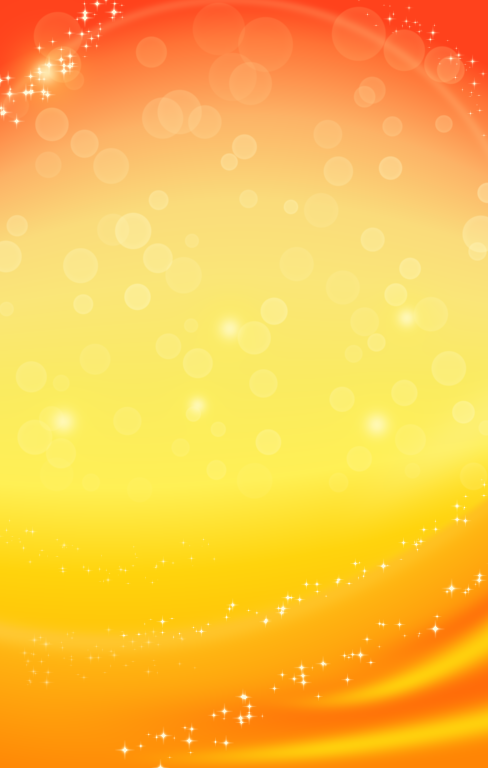
Give the GLSL for this background, as a WebGL 1 fragment shader.

```glsl
precision highp float;
// Warm festive backdrop: a red-to-yellow-to-orange gradient with curved ribbons below.
// Soft light discs are scattered over a jittered grid, and star trails follow
// quadratic curves. Lengths are fractions of the canvas height.

uniform vec2 u_resolution;

const float ASPECT = 0.637;
const vec3 CREAM = vec3(1.0, 0.98, 0.78);
const vec3 GOLD = vec3(1.0, 0.81, 0.05);
const vec3 EMBER = vec3(1.0, 0.40, 0.04);

float hash(float n) {
  vec2 q = fract(vec2(n * 0.1031, n * 0.1137 + 0.37));
  q += dot(q, q.yx + 33.33);
  return fract((q.x + q.y) * q.x * 7.31);
}

float bell(float d, float width) {
  return exp(-d * d / (width * width));
}

vec3 ramp(vec3 below, vec3 above, float lo, float hi, float h) {
  return mix(below, above, clamp((h - lo) / (hi - lo), 0.0, 1.0));
}

// Vertical colour ramp, from gold at the ribbon to red at the top.
vec3 sky(float h) {
  vec3 c = ramp(vec3(1.0, 0.77, 0.03), vec3(1.0, 0.83, 0.05), 0.18, 0.26, h);
  c = ramp(c, vec3(1.0, 0.94, 0.33), 0.26, 0.37, h);
  c = ramp(c, vec3(0.98, 0.92, 0.38), 0.37, 0.50, h);
  c = ramp(c, vec3(0.98, 0.90, 0.47), 0.50, 0.64, h);
  c = ramp(c, vec3(0.98, 0.86, 0.48), 0.64, 0.74, h);
  c = ramp(c, vec3(0.99, 0.70, 0.40), 0.74, 0.85, h);
  c = ramp(c, vec3(1.0, 0.45, 0.21), 0.85, 0.95, h);
  return ramp(c, vec3(1.0, 0.26, 0.11), 0.95, 1.0, h);
}

// Sweeping ribbons in the lower part; uv runs from 0 to 1.
vec3 ribbons(vec3 c, vec2 uv, float crest) {
  float x = uv.x, h = uv.y;
  float depth = clamp((crest - h) / 0.2, 0.0, 1.0);
  vec3 amber = mix(vec3(1.0, 0.75, 0.08), vec3(1.0, 0.52, 0.02), depth);
  c = mix(c, amber, smoothstep(-0.004, 0.012, crest - h));
  c = mix(c, vec3(1.0, 0.82, 0.28), 0.55 * bell(h - crest + 0.012, 0.016) * (1.0 - 0.6 * x));

  float upper = 0.085 + 0.5 * (x - 0.6) * (x - 0.6);
  float lower = 0.012 + 0.1 * (x - 0.3) * (x - 0.3);
  c = mix(c, EMBER, 0.85 * bell(h - lower - 0.05, 0.032) * smoothstep(0.05, 0.95, x));
  c = mix(c, EMBER, 0.75 * bell(h - upper - 0.042, 0.022) * smoothstep(0.65, 1.0, x));
  c = mix(c, GOLD, bell(h - upper, 0.007 + 0.018 * x * x * x) * smoothstep(0.5, 0.85, x));
  return mix(c, GOLD, bell(h - lower, 0.006 + 0.014 * x) * smoothstep(0.2, 0.7, x));
}

// Filled disc with a slightly brighter rim.
float disc(float d, float r, float soft) {
  float fill = 1.0 - smoothstep(r - soft, r + soft, d);
  return fill * (0.75 + 0.25 * smoothstep(0.6 * r, r, d));
}

vec3 bokeh(vec3 c, vec2 p, float soft) {
  for (int i = 0; i < 88; i++) {
    float n = float(i);
    vec2 cell = vec2(mod(n, 8.0), floor(n / 8.0));
    vec2 jitter = vec2(hash(n + 3.1), hash(n + 127.7));
    vec2 place = (cell + jitter) / vec2(8.0, 11.0);
    vec2 center = vec2(place.x * ASPECT, 0.33 + 0.64 * place.y);
    float high = smoothstep(0.75, 0.95, center.y);
    float r = mix(0.009, 0.024, hash(n + 251.3)) * (1.0 + 0.5 * high);
    float strength = mix(0.14, 0.46, hash(n + 389.9)) * smoothstep(0.3, 0.5, center.y);
    vec3 tint = mix(CREAM, vec3(1.0, 0.78, 0.50), high);
    c = mix(c, tint, strength * (1.0 - 0.45 * high) * disc(distance(p, center), r, soft));
  }
  return c;
}

// Hazy bright spot with a wide faint halo.
vec3 flare(vec3 c, vec2 p, vec2 center, float r) {
  float d = distance(p, center);
  c = mix(c, vec3(1.0, 0.95, 0.35), 0.35 * bell(d, 3.0 * r));
  return mix(c, CREAM, 0.8 * bell(d, r));
}

// Small round core with four thin rays.
float star(vec2 d, float size) {
  vec2 a = abs(d);
  float rays = max(0.0, 1.0 - a.x / (4.0 * size)) * bell(a.y, 0.35 * size)
             + max(0.0, 1.0 - a.y / (4.0 * size)) * bell(a.x, 0.35 * size);
  return bell(length(d), size) + 0.6 * rays;
}

float trail(vec2 p, vec2 a, vec2 b, vec2 c, float spread, float size, float seed) {
  float light = 0.0;
  for (int i = 0; i < 60; i++) {
    float n = float(i) + seed;
    float t = (float(i) + hash(n)) / 60.0;
    vec2 place = mix(mix(a, b, t), mix(b, c, t), t);
    vec2 offset = vec2(hash(n + 71.3), hash(n + 163.9)) - 0.5;
    float pick = hash(n + 311.7);
    light += star(p - place - offset * spread, size * (0.5 + pick * pick)) * (0.3 + 0.7 * pick);
  }
  return light;
}

void main() {
  vec2 uv = gl_FragCoord.xy / u_resolution;
  vec2 p = vec2(uv.x * ASPECT, uv.y);
  float soft = 1.0 / u_resolution.y;
  float side = 2.0 * uv.x - 1.0;
  float crest = 0.176 + 0.294 * (uv.x - 0.22) * (uv.x - 0.22);

  // Gradient bent toward the sides, then the pale sweep and large arc.
  float h = uv.y + 0.085 * side * side * smoothstep(0.45, 0.8, uv.y);
  h -= 0.5 * (crest - 0.19) * (1.0 - smoothstep(0.3, 0.6, uv.y));
  vec3 color = sky(h);
  float sweep = bell(uv.y - 0.35 - 0.42 * (uv.x - 0.74), 0.04);
  color = mix(color, vec3(0.99, 0.94, 0.50), 0.6 * sweep * smoothstep(0.65, 1.0, uv.x));
  float arc = distance(p, vec2(0.30, 0.61)) - 0.39;
  color = mix(color, vec3(1.0, 0.82, 0.55), 0.22 * bell(arc, 0.007) * smoothstep(0.55, 0.8, uv.y));
  color = ribbons(color, uv, crest);

  // Floating lights.
  color = bokeh(color, p, soft);
  color = flare(color, p, vec2(0.083, 0.451), 0.015);
  color = flare(color, p, vec2(0.492, 0.447), 0.015);
  color = flare(color, p, vec2(0.531, 0.586), 0.012);
  color = flare(color, p, vec2(0.300, 0.572), 0.014);
  color = flare(color, p, vec2(0.258, 0.472), 0.011);
  color = flare(color, p, vec2(0.060, 0.905), 0.014);

  // Star trails along the arc and the ribbons.
  float light = trail(p, vec2(0.16, 1.0), vec2(0.08, 0.93), vec2(0.0, 0.85), 0.05, 0.0022, 11.0);
  light += 0.6 * trail(p, vec2(0.46, 1.01), vec2(0.60, 0.95), vec2(0.66, 0.82), 0.04, 0.0016, 97.0);
  light += trail(p, vec2(0.16, 0.175), vec2(0.46, 0.20), vec2(0.64, 0.37), 0.03, 0.0018, 203.0);
  light += trail(p, vec2(0.17, 0.01), vec2(0.40, 0.08), vec2(0.64, 0.25), 0.06, 0.0023, 307.0);
  light += 0.45 * trail(p, vec2(0.0, 0.33), vec2(0.10, 0.23), vec2(0.27, 0.28), 0.05, 0.0014, 409.0);
  light += 0.3 * trail(p, vec2(0.02, 0.13), vec2(0.10, 0.16), vec2(0.24, 0.15), 0.06, 0.0018, 503.0);
  color = mix(color, vec3(1.0, 0.98, 0.86), clamp(light, 0.0, 1.0));

  gl_FragColor = vec4(color, 1.0);
}
```
